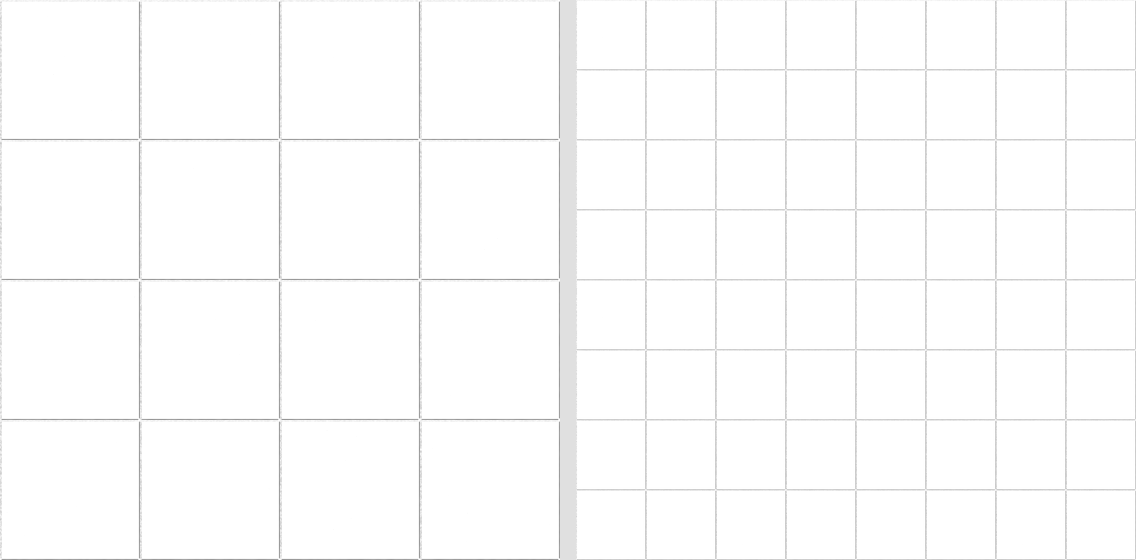
Left: one tile. Right: repeated 2 by 2.
Write a Shadertoy shader that draws this pattern.

```glsl
const float TILES = 4.0;            // repeats across and down
const float GRAIN_CELLS = 256.0;    // whole number of cells, so the grain wraps
const float SCUFF_CELLS = 96.0;
const vec2 EDGE_SPAN = vec2(-0.0019, -0.0006);  // dark tile edge beside the joint
const vec2 GROUT_SPAN = vec2(0.0, 0.0032);
const float CORNER_GAP = 0.0029;    // edges stop short of each crossing

const vec3 TILE_WHITE = vec3(1.0);
const vec3 EDGE_GRAY = vec3(0.40);
const vec3 GROUT_SIDE = vec3(0.88);
const vec3 GROUT_BELOW = vec3(0.95);

float hash(vec2 p) {
    vec3 q = fract(p.xyx * vec3(0.1031, 0.1030, 0.0973));
    q += dot(q, q.yzx + 33.33);
    return fract((q.x + q.y) * q.z);
}

float cornerSlope(vec2 cell, vec2 offset, float period) {
    float angle = 6.2832 * hash(mod(cell, period));
    return dot(vec2(cos(angle), sin(angle)), offset);
}

// Gradient noise that repeats after `period` cells
float wrappedNoise(vec2 p, float period) {
    vec2 cell = floor(p);
    vec2 f = p - cell;
    vec2 w = f * f * f * (f * (f * 6.0 - 15.0) + 10.0);
    vec2 e = vec2(1.0, 0.0);
    float low = mix(cornerSlope(cell, f, period),
                    cornerSlope(cell + e.xy, f - e.xy, period), w.x);
    float high = mix(cornerSlope(cell + e.yx, f - e.yx, period),
                     cornerSlope(cell + e.xx, f - e.xx, period), w.x);
    return mix(low, high, w.y);
}

// Share of a pixel-wide window that lies inside the span
float coverage(float x, vec2 span, float pixel) {
    float h = 0.5 * pixel;
    return max(0.0, min(x + h, span.y) - max(x - h, span.x)) / pixel;
}

void mainImage(out vec4 fragColor, in vec2 fragCoord) {
    vec2 uv = fragCoord / iResolution.xy;
    vec2 pixel = 1.0 / iResolution.xy;

    // Signed offset from the nearest joint, positive to the right and downward
    vec2 joint = (fract(uv * TILES + 0.5) - 0.5) / TILES * vec2(1.0, -1.0);
    vec2 gapSpan = vec2(-CORNER_GAP, CORNER_GAP);
    vec2 gap = vec2(coverage(joint.x, gapSpan, pixel.x),
                    coverage(joint.y, gapSpan, pixel.y));

    float grain = wrappedNoise(uv * GRAIN_CELLS, GRAIN_CELLS);
    float wear = wrappedNoise(uv * SCUFF_CELLS + 0.37, SCUFF_CELLS);

    // Glazed face with sparse faint scuffs
    float scuff = smoothstep(0.52, 0.68, wear) * smoothstep(0.1, 0.4, grain);
    vec3 color = TILE_WHITE - 0.02 * scuff;

    // Grainy grout, paler at the crossings
    float paleness = 1.0 - 0.6 * gap.x * gap.y;
    float side = coverage(joint.x, GROUT_SPAN, pixel.x) * paleness;
    float below = coverage(joint.y, GROUT_SPAN, pixel.y) * paleness * (1.0 - gap.x);
    color = mix(color, GROUT_BELOW + 0.07 * grain, below);
    color = mix(color, GROUT_SIDE + 0.18 * grain, side);

    // Thin dark edges, uneven along their length
    float strength = 0.96 + 0.12 * wear;
    float rightEdge = coverage(joint.x, EDGE_SPAN, pixel.x) * (1.0 - gap.y);
    float lowerEdge = coverage(joint.y, EDGE_SPAN, pixel.y) * (1.0 - gap.x);
    color = mix(color, EDGE_GRAY, clamp(max(rightEdge, lowerEdge) * strength, 0.0, 1.0));

    fragColor = vec4(clamp(color, 0.0, 1.0), 1.0);
}
```
